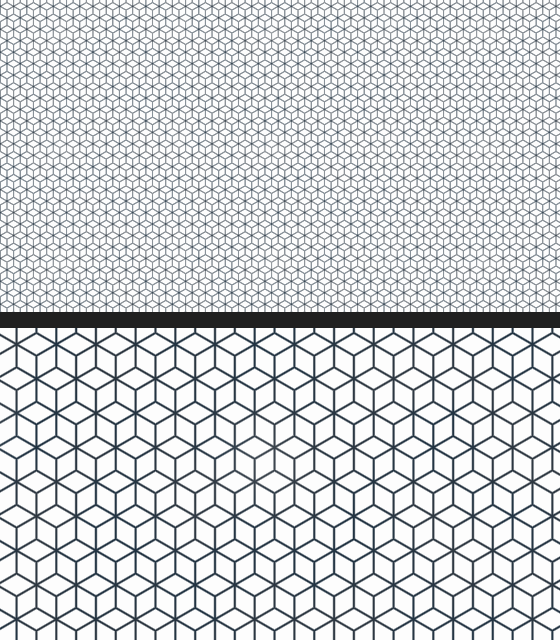
Top, the full canvas; bottom, a detail of the centre.
Write a Shadertoy shader that draws this pattern.

```glsl
// Draws a fine grid of outlined isometric cubes in slate ink with faint repeating wear.

// Pseudo-random unit gradient for a lattice corner, wrapped to the wear tile.
vec2 cornerGradient(vec2 corner, vec2 period) {
    corner = mod(corner, period);
    float angle = 6.2832 * fract(sin(dot(corner, vec2(127.1, 311.7))) * 4375.85);
    return vec2(cos(angle), sin(angle));
}

// Gradient noise that repeats after a whole number of cells.
float tiledNoise(vec2 p, vec2 period) {
    vec2 cell = floor(p), f = fract(p);
    vec2 u = f * f * f * (f * (f * 6.0 - 15.0) + 10.0);
    float a = dot(cornerGradient(cell, period), f);
    float b = dot(cornerGradient(cell + vec2(1, 0), period), f - vec2(1, 0));
    float c = dot(cornerGradient(cell + vec2(0, 1), period), f - vec2(0, 1));
    float d = dot(cornerGradient(cell + 1.0, period), f - 1.0);
    return mix(mix(a, b, u.x), mix(c, d, u.x), u.y);
}

// Distances to the three nearest edge directions; cubes are one unit wide.
vec3 cubeEdges(vec2 p) {
    vec2 grid = vec2(1.0, sqrt(3.0));
    vec2 a = mod(p + 0.5 * grid, grid) - 0.5 * grid;
    vec2 b = mod(p, grid) - 0.5 * grid;
    // Six spokes run from each hub to the corners of its hexagon.
    vec2 q = dot(a, a) < dot(b, b) ? a : b;
    return abs(vec3(q.x, dot(q, vec2(0.5, -0.8660254)), dot(q, vec2(0.5, 0.8660254))));
}

// Soft round patch that repeats with the wear tile.
float patchAt(vec2 p, vec2 center, float radius, vec2 tile) {
    vec2 q = mod(p - center + 0.5 * tile, tile) - 0.5 * tile;
    return exp(-dot(q, q) / (radius * radius));
}

void mainImage(out vec4 fragColor, in vec2 fragCoord) {
    float cubeWidth = 0.0424;
    vec2 p = (fragCoord / iResolution.y - vec2(0.0012, 0.8328)) / cubeWidth;
    float blur = 1.35 / (iResolution.y * cubeWidth);

    // Share of the smoothing width that each line covers, joined where lines cross.
    float halfWidth = 0.027;
    vec3 d = cubeEdges(p);
    vec3 line = clamp((halfWidth - d) / blur + 0.5, 0.0, 1.0)
              - clamp((-halfWidth - d) / blur + 0.5, 0.0, 1.0);
    vec3 gap = 1.0 - line;
    float coverage = 1.0 - gap.x * gap.y * gap.z;

    // Slightly uneven ink, repeating every 16 cubes across and 10 rows up.
    vec2 tile = vec2(16.0, 5.0 * sqrt(3.0));
    float grain = tiledNoise(p / tile * vec2(8, 4), vec2(8, 4))
                + 0.5 * tiledNoise(p / tile * vec2(24, 13), vec2(24, 13));
    float fade = 0.08 * patchAt(p, vec2(4.5, 1.4), 1.0, tile)
               + 0.07 * patchAt(p, vec2(13.6, 2.2), 0.9, tile)
               - 0.02 * patchAt(p, vec2(0.7, 4.4), 2.2, tile);
    float strength = clamp(0.97 - fade + 0.04 * grain, 0.0, 1.0);

    // Slate ink with a faint blue drift, on near-white paper.
    vec3 ink = mix(vec3(0.14, 0.18, 0.22), vec3(0.12, 0.19, 0.25),
                   smoothstep(-0.4, 0.4, grain));
    fragColor = vec4(mix(vec3(0.993), ink, coverage * strength), 1.0);
}
```
